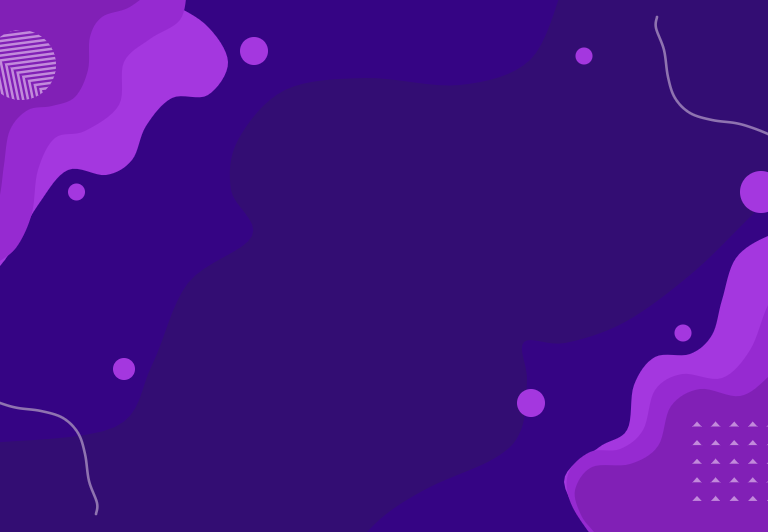
This background is drawn by a Shadertoy shader. Its source:

```glsl
// Flat wavy blobs in two opposite corners of an indigo field, with dots, two thin
// strands, a chevron disc and a grid of triangles. Every blob is an open spline whose
// distance and ray-crossing parity give a smooth-edged fill.

const int N = 12;                         // control points per spline
const int STEPS = 8;                      // straight pieces per spline span
const vec2 SHEET = vec2(768.0, 532.0);    // design units across the canvas, y down

const vec3 INDIGO = vec3(0.200, 0.050, 0.450);
const vec3 BLUE   = vec3(0.208, 0.015, 0.518);
const vec3 PLUM   = vec3(0.505, 0.125, 0.715);
const vec3 VIOLET = vec3(0.590, 0.165, 0.820);
const vec3 ORCHID = vec3(0.645, 0.215, 0.875);
const vec3 LILAC  = vec3(0.760, 0.540, 0.860);
const vec3 STRAND = vec3(0.560, 0.450, 0.690);

vec2 spline(vec2 a, vec2 b, vec2 c, vec2 d, float t) {
    return 0.5 * (2.0 * b + t * (c - a + t * (2.0 * a - 5.0 * b + 4.0 * c - d
           + t * (3.0 * (b - c) + d - a))));
}

float segmentDistance(vec2 p, vec2 a, vec2 b) {
    vec2 ab = b - a;
    return length(p - a - ab * clamp(dot(p - a, ab) / dot(ab, ab), 0.0, 1.0));
}

// Distance to the curve: positive where a ray towards 'side' crosses it an odd number of times
float curveField(vec2 p, vec2 k[N], float side) {
    float dist = 1e4, parity = -1.0;
    vec2 a = k[0];
    for (int i = 0; i < N - 1; i++) {
        for (int j = 1; j <= STEPS; j++) {
            vec2 b = spline(k[max(i - 1, 0)], k[i], k[i + 1], k[min(i + 2, N - 1)],
                            float(j) / float(STEPS));
            dist = min(dist, segmentDistance(p, a, b));
            if ((a.y > p.y) != (b.y > p.y)) {
                float crossX = a.x + (p.y - a.y) * (b.x - a.x) / (b.y - a.y);
                if (side * (crossX - p.x) > 0.0) parity = -parity;
            }
            a = b;
        }
    }
    return dist * parity;
}

// Lays a colour where the field is positive
void paint(inout vec3 col, vec3 tint, float field, float px) {
    col = mix(col, tint, clamp(0.5 + field / px, 0.0, 1.0));
}

// Nested L-shaped stripes clipped to a disc
float chevronDisc(vec2 q, float radius) {
    float level = min(dot(q, vec2(0.13, 0.99)), dot(q, vec2(0.98, -0.20)) + 12.0);
    float stripe = 1.25 - abs(mod(level, 4.8) - 2.4);
    return min(stripe, radius - length(q));
}

// Upward triangles repeated on a square grid, limited to a number of rows
float triangleGrid(vec2 q, float pitch, float rows) {
    vec2 cell = vec2(max(round(q.x / pitch), 0.0), clamp(round(q.y / pitch), 0.0, rows - 1.0));
    vec2 f = q - cell * pitch;
    return min(2.5 - f.y, (f.y + 2.5 - abs(f.x) * 1.1) * 0.67);
}

void mainImage(out vec4 fragColor, in vec2 fragCoord) {
    vec2 uv = fragCoord / iResolution.xy;
    vec2 p = vec2(uv.x, 1.0 - uv.y) * SHEET;
    float px = SHEET.x / iResolution.x;
    vec3 col = INDIGO;

    // Broad blue areas
    paint(col, BLUE, curveField(p, vec2[N](vec2(562, -10), vec2(530, 60), vec2(460, 85),
        vec2(365, 78), vec2(285, 90), vec2(238, 140), vec2(231, 190), vec2(252, 236),
        vec2(188, 283), vec2(152, 365), vec2(115, 427), vec2(-10, 443)), 1.0), px);
    paint(col, BLUE, curveField(p, vec2[N](vec2(800, 165), vec2(745, 222), vec2(690, 275),
        vec2(625, 322), vec2(565, 343), vec2(524, 342), vec2(527, 380), vec2(521, 430),
        vec2(495, 458), vec2(430, 487), vec2(385, 515), vec2(350, 550)), -1.0), px);

    // Upper left waves, outer to inner
    paint(col, ORCHID, curveField(p, vec2[N](vec2(160, -2), vec2(205, 24), vec2(228, 62),
        vec2(208, 95), vec2(172, 98), vec2(146, 126), vec2(132, 160), vec2(106, 175),
        vec2(68, 170), vec2(38, 205), vec2(0, 266), vec2(-40, 290)), 1.0), px);
    paint(col, VIOLET, curveField(p, vec2[N](vec2(187, -10), vec2(180, 20), vec2(150, 39),
        vec2(124, 62), vec2(119, 105), vec2(85, 131), vec2(55, 138), vec2(38, 170),
        vec2(32, 213), vec2(18, 245), vec2(0, 261), vec2(-40, 285)), 1.0), px);
    paint(col, PLUM, curveField(p, vec2[N](vec2(150, -8), vec2(128, 8), vec2(102, 17),
        vec2(90, 37), vec2(88, 70), vec2(75, 97), vec2(52, 106), vec2(28, 110),
        vec2(10, 130), vec2(4, 165), vec2(0, 195), vec2(-10, 240)), 1.0), px);

    // Lower right waves, outer to inner
    paint(col, ORCHID, curveField(p, vec2[N](vec2(800, 230), vec2(768, 236), vec2(736, 258),
        vec2(722, 300), vec2(712, 335), vec2(690, 354), vec2(655, 357), vec2(634, 385),
        vec2(627, 430), vec2(598, 448), vec2(564, 482), vec2(600, 545)), -1.0), px);
    paint(col, VIOLET, curveField(p, vec2[N](vec2(790, 270), vec2(768, 305), vec2(750, 350),
        vec2(722, 378), vec2(682, 374), vec2(655, 390), vec2(643, 430), vec2(620, 449),
        vec2(590, 452), vec2(568, 474), vec2(573, 508), vec2(610, 560)), -1.0), px);
    paint(col, PLUM, curveField(p, vec2[N](vec2(790, 350), vec2(768, 377), vec2(740, 396),
        vec2(700, 389), vec2(671, 406), vec2(658, 446), vec2(630, 464), vec2(592, 467),
        vec2(575, 490), vec2(581, 515), vec2(594, 532), vec2(610, 550)), -1.0), px);

    // One strand, drawn again by a half turn in the opposite corner
    vec2 s = p.x < SHEET.x * 0.5 ? vec2(753, 531) - p : p;
    paint(col, STRAND, 1.3 - abs(curveField(s, vec2[N](vec2(657, 17), vec2(656, 28),
        vec2(664, 50), vec2(668, 77), vec2(675, 98), vec2(690, 113), vec2(712, 120),
        vec2(735, 123), vec2(750, 127), vec2(768, 134), vec2(785, 143), vec2(800, 150)), 1.0)), px);

    // Dots: centre and radius
    vec3 dots[7] = vec3[7](vec3(254, 51, 14), vec3(584, 56, 8.5), vec3(76.5, 192, 8.5),
        vec3(761, 192, 21), vec3(683, 333, 8.5), vec3(124, 369, 11), vec3(531, 403, 14));
    for (int i = 0; i < 7; i++) paint(col, ORCHID, dots[i].z - length(p - dots[i].xy), px);

    // Corner ornaments
    paint(col, LILAC, chevronDisc(p - vec2(21, 65), 35.0), px);
    paint(col, LILAC, triangleGrid(p - vec2(697, 424), 18.6, 5.0), px);

    fragColor = vec4(col, 1.0);
}
```
